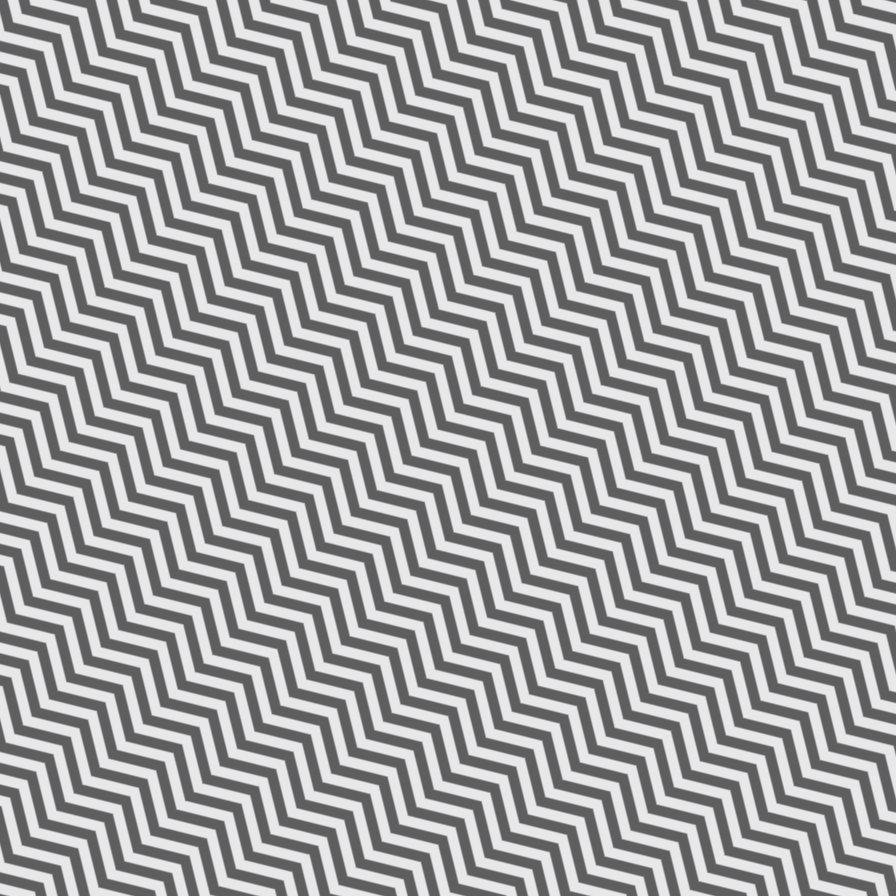
Write a three.js fragment shader that draws this pattern.

```glsl
// Diagonal zigzag stripes in dark grey and pale grey, of equal width.
// The canvas is turned by 45 degrees, a triangle wave bends the cross axis,
// and repeated distances to the stripe centres give smooth edges.

#define WAVELENGTH 0.09375     // zigzag length along the diagonal
#define AMPLITUDE 0.0140625    // zigzag height to either side
#define SPACING 0.02734        // distance between stripes across the diagonal
#define DARK_SHARE 0.5         // part of the spacing that is dark
#define CREST_PHASE 0.8        // position of a crest, in wavelengths
#define STRIPE_OFFSET 0.0      // centre of a dark stripe
#define EDGE 0.0014            // half width of the edge ramp
#define DARK vec3(0.37, 0.37, 0.37)
#define PALE vec3(0.91, 0.91, 0.92)

varying vec2 vUv;

// Triangle wave from -1 to 1 with its crest at whole numbers.
float triangleWave(float t) {
  return 4.0 * abs(fract(t) - 0.5) - 1.0;
}

// Signed distance to the nearest dark zigzag, negative inside.
float zigzagDistance(float along, float across) {
  float bend = AMPLITUDE * triangleWave(along / WAVELENGTH - CREST_PHASE);
  float cell = (across - bend - STRIPE_OFFSET) / SPACING;
  float fromCentre = abs(fract(cell + 0.5) - 0.5);
  float slope = 4.0 * AMPLITUDE / WAVELENGTH;
  return (fromCentre - 0.5 * DARK_SHARE) * SPACING / sqrt(1.0 + slope * slope);
}

void main() {
  // Axes along and across the falling diagonal, from the upper left corner.
  vec2 p = vec2(vUv.x, 1.0 - vUv.y);
  float along = (p.x + p.y) * sqrt(0.5);
  float across = (p.x - p.y) * sqrt(0.5);

  float pale = smoothstep(-EDGE, EDGE, zigzagDistance(along, across));
  gl_FragColor = vec4(mix(DARK, PALE, pale), 1.0);
}
```
